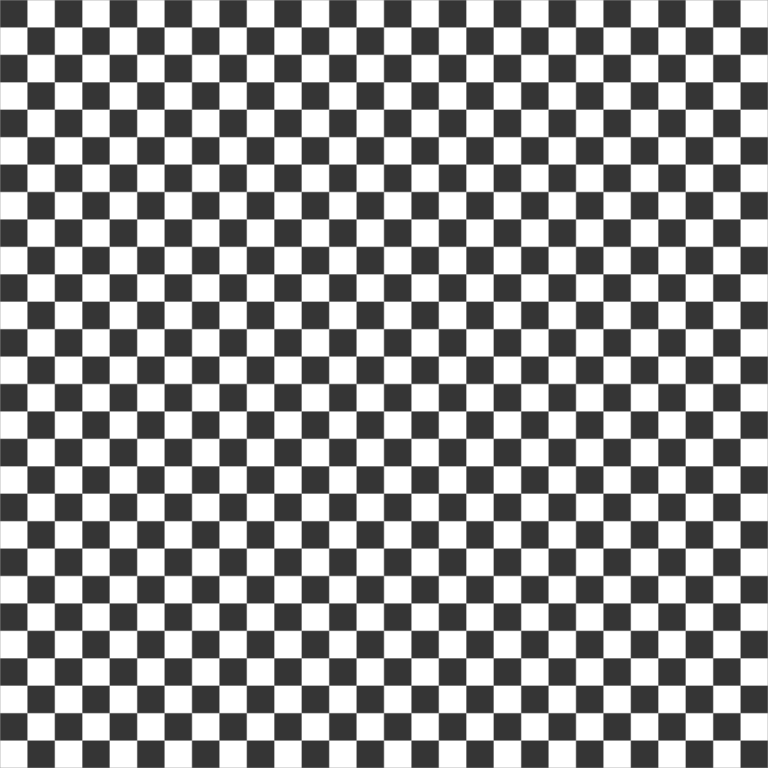
Reproduce this pattern procedurally as a three.js fragment shader.

```glsl
// Checkerboard of charcoal and white squares, 28 cells across and down.
// Each axis is a soft-edged square wave; the product of the two waves
// gives the checks, and whole repeats make the canvas tile.

#define REPEATS 14.0                 // light-dark pairs per side
#define EDGE_WIDTH 0.00195           // width of the soft edge, in canvas units
#define DARK_COLOR vec3(0.208)
#define LIGHT_COLOR vec3(1.0)

varying vec2 vUv;

// Square wave per axis: +1 on even cells, -1 on odd ones, with a linear ramp between
vec2 squareWave(vec2 position) {
  vec2 phase = fract(position * REPEATS - 0.25);
  vec2 edgeDistance = (abs(phase - 0.5) - 0.25) / REPEATS;
  return clamp(edgeDistance / (0.5 * EDGE_WIDTH), -1.0, 1.0);
}

void main() {
  // Cells of equal parity are light, the others dark
  vec2 wave = squareWave(vUv);
  float light = 0.5 + 0.5 * wave.x * wave.y;
  gl_FragColor = vec4(mix(DARK_COLOR, LIGHT_COLOR, light), 1.0);
}
```
